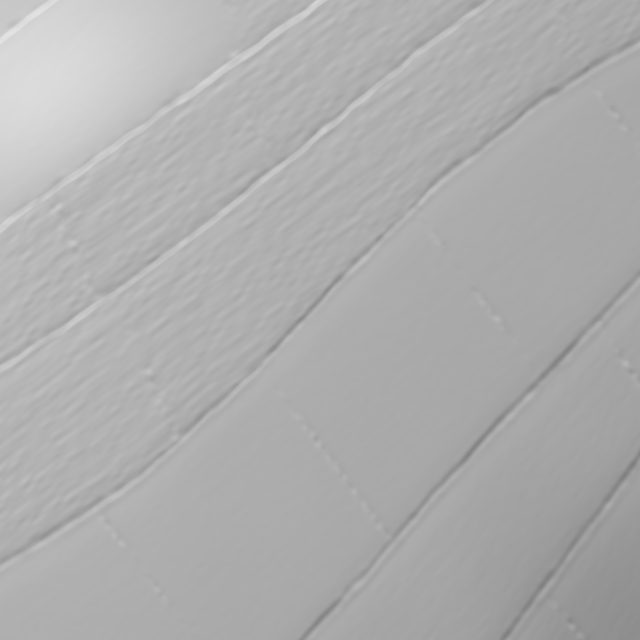
Reproduce this texture map procedurally as a Shadertoy shader.

```glsl
const int COUNT = 6;

// Seam curves: height at left edge, slope, sway
const vec3 SEAMS[COUNT] = vec3[COUNT](
    vec3(0.948, 0.73, 0.0), vec3(0.651, 0.705, 0.0), vec3(0.428, 0.735, 0.014),
    vec3(0.117, 0.824, 0.035), vec3(-0.516, 1.086, 0.006), vec3(-1.056, 1.34, 0.0));

// Strip below each seam: joint lean, joint phase, joint spacing, roughness
const vec4 STRIPS[COUNT] = vec4[COUNT](
    vec4(0.15, 0.508, 0.7, 0.8), vec4(0.4, 0.361, 0.364, 1.0),
    vec4(0.45, 0.42, 0.45, 0.85), vec4(0.75, 0.305, 0.424, 0.1),
    vec4(0.65, 1.26, 1.0, 0.2), vec4(0.8, 0.912, 1.0, 0.2));

float hash(vec2 p) {
    return fract(sin(dot(p, vec2(127.1, 311.7))) * 43758.5);
}

float noise(vec2 p) {
    vec2 cell = floor(p), f = fract(p);
    f = f * f * (3.0 - 2.0 * f);
    return mix(mix(hash(cell), hash(cell + vec2(1, 0)), f.x),
               mix(hash(cell + vec2(0, 1)), hash(cell + vec2(1, 1)), f.x), f.y);
}

float bell(float x, float width) {
    return exp(-x * x / (width * width));
}

// Flat-topped line with smoothed edges
float band(float x, float halfWidth) {
    return 1.0 - smoothstep(halfWidth - 0.002, halfWidth + 0.002, abs(x));
}

// Slope of a noise surface as seen under raking light
float relief(vec2 p, vec2 scale) {
    return noise(p * scale) - noise((p + vec2(0.002, -0.004)) * scale);
}

// Signed distance to a seam, positive above it
float seamDistance(vec2 p, vec3 seam, float id) {
    float wobble = 0.007 * (noise(vec2(p.x * 9.0, id * 7.3)) - 0.5)
                 + 0.005 * (noise(vec2(p.x * 40.0, id * 3.1)) - 0.5);
    float height = seam.x + seam.y * p.x - seam.z * sin(6.2832 * p.x) + wobble;
    return (p.y - height) * inversesqrt(1.0 + seam.y * seam.y);
}

// Dark upper lip and lit lower lip, turning shadowy down the slope
float seamShade(float d, vec2 p, float id) {
    float shadowy = smoothstep(0.5, 4.0, id);
    float wear = noise(vec2(p.x * 16.0, id * 5.7));
    float litWidth = mix(0.0055, 0.003, shadowy) * mix(0.8, 1.2, wear);
    float lit = mix(0.11, 0.03, shadowy) * mix(0.5, 1.0, wear);
    float dark = mix(0.025, 0.13, shadowy) * mix(1.0, 0.35, wear);
    float chips = 0.13 * relief(p, vec2(65.0)) * bell(d, 0.011);
    float bevel = 0.014 * bell(d + 0.024, 0.017) - 0.014 * bell(d - 0.014, 0.016);
    float outerLip = -0.03 * shadowy * bell(d + 0.014, 0.004) * wear;
    return lit * band(d + 0.005, litWidth) - dark * bell(d - 0.003, 0.0048)
         + chips + bevel + outerLip;
}

// Sparse row of raised specks across a strip
float jointShade(vec2 p, vec4 strip) {
    float offset = p.x + strip.x * p.y - strip.y;
    float d = (mod(offset + 0.5 * strip.z, strip.z) - 0.5 * strip.z)
            * inversesqrt(1.0 + strip.x * strip.x);
    float width = mix(0.005, 0.014, strip.w);
    float sparse = smoothstep(0.3, 0.75, noise(vec2(p.y * 32.0, strip.y * 20.0)));
    float specks = relief(p, vec2(85.0)) * 0.14 * mix(0.25, 1.0, sparse);
    float ridge = 0.014 * bell(d + 0.003, width) - 0.012 * bell(d - 0.005, width);
    return specks * bell(d, width) + ridge * sparse;
}

// Fibres stretched along the strip direction
float grainShade(vec2 p, float slope) {
    vec2 dir = normalize(vec2(1.0, slope));
    vec2 q = vec2(dot(p, dir), dot(p, vec2(-dir.y, dir.x)));
    q.y += 0.006 * noise(q * vec2(14.0, 9.0));
    return 0.05 * relief(q, vec2(7.0, 80.0)) + 0.06 * relief(q, vec2(50.0, 125.0));
}

// Broad light falling from the upper left
float baseTone(vec2 p) {
    float tone = 0.69 - 0.048 * (p.x - p.y) - 0.022 * p.x;
    return tone - 0.06 * smoothstep(0.36, 0.0, distance(p, vec2(1.0, 0.0)));
}

float glossShade(vec2 p) {
    vec2 dir = vec2(0.82, 0.57);
    vec2 q = p - vec2(0.06, 0.865);
    return 0.13 * bell(dot(q, dir), 0.25) * bell(dot(q, vec2(-dir.y, dir.x)), 0.14);
}

void mainImage(out vec4 fragColor, in vec2 fragCoord) {
    vec2 p = fragCoord / iResolution.xy;
    float tone = baseTone(p);
    float soft = 0.004;

    for (int i = 0; i < COUNT; i++) {
        float id = float(i);
        vec3 seam = SEAMS[i];
        vec4 strip = STRIPS[i];
        float d = seamDistance(p, seam, id);
        float below = 1.0;
        if (i + 1 < COUNT)
            below = smoothstep(-soft, soft, seamDistance(p, SEAMS[i + 1], id + 1.0));
        float inside = smoothstep(soft, -soft, d) * below;

        // The polished end of the top strip carries the highlight
        float rough = strip.w;
        if (i == 0) {
            rough *= mix(0.12, 1.0, smoothstep(0.33, 0.41, p.x));
            tone += glossShade(p) * below;
        }
        tone += inside * (rough * grainShade(p, seam.y) + jointShade(p, strip));
        tone += seamShade(d, p, id);
    }

    // Faint surface mottling
    tone += 0.008 * (noise(p * 9.0) - 0.5) + 0.006 * relief(p, vec2(100.0));
    fragColor = vec4(vec3(clamp(tone, 0.0, 1.0)), 1.0);
}
```
